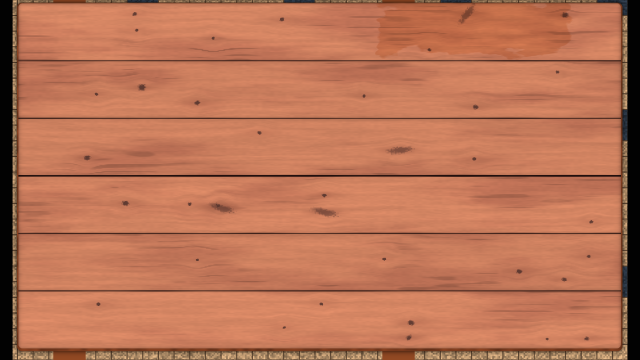
A Shadertoy shader for this texture:

```glsl
float hash(vec2 p) {
    return fract(sin(dot(p, vec2(127.1, 311.7))) * 43758.5);
}

float noise(vec2 p) {
    vec2 i = floor(p), f = fract(p);
    f = f * f * (3.0 - 2.0 * f);
    return mix(mix(hash(i), hash(i + vec2(1, 0)), f.x),
               mix(hash(i + vec2(0, 1)), hash(i + vec2(1, 1)), f.x), f.y);
}

float fbm(vec2 p) {
    float sum = 0.0, amp = 0.5;
    for (int i = 0; i < 4; i++) {
        sum += amp * noise(p);
        p = p * 2.03 + 17.3;
        amp *= 0.5;
    }
    return sum;
}

float box(vec2 p, vec2 halfSize, float radius) {
    vec2 d = abs(p) - halfSize + radius;
    return length(max(d, 0.0)) + min(max(d.x, d.y), 0.0) - radius;
}

// Antialiased coverage of a signed distance
float fill(float d) {
    return clamp(0.5 - d * iResolution.y, 0.0, 1.0);
}

vec3 paving(vec2 p) {
    vec2 grid = (p - vec2(0.005, 0.0)) / 0.087;
    vec2 cell = floor(grid), edge = 0.5 - abs(fract(grid) - 0.5);
    bool blue = mod(cell.x, 5.0) == 4.0 && (mod(cell.y, 5.0) == 2.0 || cell.y == 11.0);
    vec3 stone = blue ? vec3(0.18, 0.23, 0.29) : vec3(0.76, 0.61, 0.45);
    stone *= 0.7 + 0.55 * noise(p * 230.0) + 0.1 * (hash(cell) - 0.5);
    vec2 joint = 0.5 - abs(fract(grid * 2.0) - 0.5);
    float gap = blue ? min(edge.x, edge.y) : min(joint.x, joint.y) * 0.5;
    return mix(stone, vec3(0.36, 0.27, 0.19), fill(gap * 0.087 - 0.0015));
}

vec3 wood(vec2 p, float row) {
    float plank = floor(row);
    float knot = 0.0, halo = 0.0, bend = 0.0;

    // Knots, a few of them drawn out into slanted smears
    for (int i = 0; i < 7; i++) {
        vec2 seed = vec2(float(i) + 3.0, plank + 1.0);
        if (hash(seed + 53.0) < 0.25) continue;
        vec2 d = vec2(p.x - 0.08 - 1.6 * hash(seed),
                      (0.18 + 0.66 * hash(seed + 31.0) - fract(row)) * 0.16);
        float pick = hash(seed + 71.0);
        bool smear = pick > 0.86;
        float angle = (hash(seed + 11.0) - 0.5) * (smear ? 2.2 : 0.8);
        float size = mix(0.004, 0.011, pick * pick);
        vec2 k = mat2(cos(angle), -sin(angle), sin(angle), cos(angle)) * d;
        float r = length(k / vec2(smear ? 3.6 : 1.3, 1.0)) / size;
        r += 0.5 * (noise(d * 250.0 + seed) - 0.5);
        knot = max(knot, (1.0 - smoothstep(0.4, 1.25, r)) * (smear ? 0.5 : 0.8));
        vec2 wide = d * vec2(20.0, 95.0);
        halo += exp(-dot(wide, wide)) * (0.3 + 0.7 * pick);
        bend += d.y * exp(-dot(d, d) * 900.0);
    }

    // Long grain and broad blotches
    vec2 q = vec2(p.x + plank * 7.3, p.y - 0.7 * bend);
    float blotch = fbm(q * vec2(3.0, 14.0));
    float grain = fbm(q * vec2(5.0, 130.0) + 4.0 * blotch);
    float rings = sin(q.y * 260.0 + 26.0 * fbm(q * vec2(1.6, 9.0)));
    vec3 col = mix(vec3(0.83, 0.52, 0.385), vec3(0.74, 0.44, 0.335),
                   smoothstep(0.38, 0.72, blotch));
    col *= 1.0 + 0.13 * (grain - 0.47) + 0.012 * rings;
    col *= 0.98 + 0.04 * hash(vec2(plank, 5.0));
    col *= 1.0 + 0.04 * (noise(p * vec2(90.0, 280.0)) - 0.5);

    // Thin dark streaks
    float streak = smoothstep(0.72, 0.9, noise(q * vec2(9.0, 170.0)));
    col *= 1.0 - 0.13 * streak * smoothstep(0.45, 0.65, blotch);
    col = mix(col, vec3(0.55, 0.30, 0.23), min(halo * 0.4, 0.5));
    return mix(col, vec3(0.29, 0.18, 0.16), knot);
}

void mainImage(out vec4 fragColor, in vec2 fragCoord) {
    vec2 p = fragCoord / iResolution.xy * vec2(16.0 / 9.0, 1.0);

    // Ground and legs
    vec3 col = paving(p);
    float leg = abs(abs(p.x - 0.65) - 0.457) - 0.045;
    col = mix(col, vec3(0.58, 0.29, 0.14), fill(leg));

    // Table rim and its shadow
    vec2 c = p - vec2(0.888, 0.5115);
    float rim = box(c + vec2(0.0, 0.003), vec2(0.841, 0.484), 0.014);
    col *= 1.0 - 0.45 * exp(-max(rim, 0.0) * 160.0);
    vec3 rimColor = vec3(0.46, 0.22, 0.11) * (0.8 + 0.4 * noise(p * 60.0));
    col = mix(col, rimColor, fill(rim));

    // Six planks, counted from the top
    float row = clamp((0.991 - p.y) / 0.1598, 0.0, 5.999);
    vec3 top = wood(p, row);

    // Damp patch on the first plank
    float damp = box(p - vec2(1.31, 0.92), vec2(0.26, 0.07), 0.02)
               + 0.09 * (fbm(p * vec2(14.0, 30.0)) - 0.47);
    top *= mix(vec3(1), vec3(0.95, 0.87, 0.78), fill(damp * 0.4) * step(row, 1.0));

    // Seams, the middle one widest
    float seam = floor(row + 0.5);
    float inner = step(0.5, seam) * step(seam, 5.5);
    float gap = abs(row - seam) * 0.1598;
    float width = (seam == 3.0 ? 0.0024 : 0.0013) + 0.0008 * (noise(vec2(p.x * 7.0, seam * 9.0)) - 0.5);
    top *= 1.0 - 0.2 * inner * exp(-gap * 300.0);
    top = mix(top, vec3(0.13, 0.06, 0.05), inner * fill(gap - width) * (seam == 3.0 ? 1.0 : 0.85));

    // Worn, rounded outer edge
    float face = box(c, vec2(0.837, 0.4795), 0.012);
    top *= 1.0 - 0.25 * exp(min(face, 0.0) * 220.0);
    col = mix(col, top, fill(face));

    // Black side bands
    float band = 0.854 - abs(p.x - 0.889);
    fragColor = vec4(mix(col, vec3(0.008), fill(band)), 1.0);
}
```
